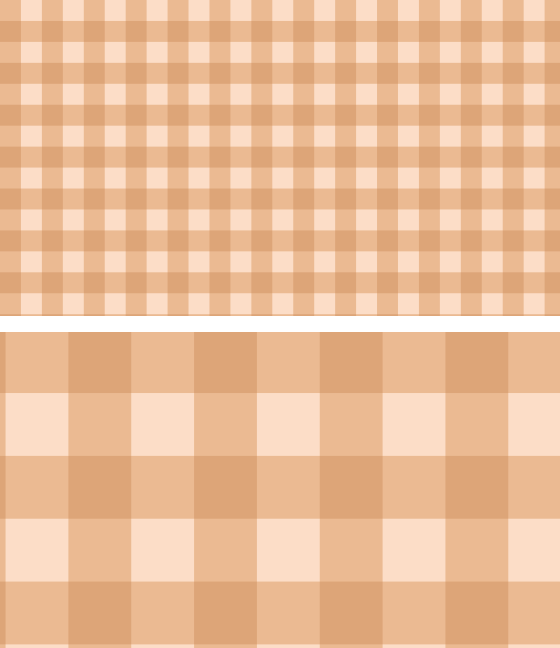
Top, the full canvas; bottom, a detail of the centre.
Reproduce this pattern procedurally as a WebGL 2 fragment shader.

```glsl
#version 300 es
precision highp float;

uniform vec2 u_resolution;
out vec4 fragColor;

const float REPEATS_DOWN = 7.543;              // checks per canvas height
const float BAND_WIDTH = 0.5;                  // share of one repeat
const vec2 BAND_CENTER = vec2(0.25, 0.75);     // from the left and top edges
const vec3 CREAM = vec3(0.988, 0.867, 0.780);
const vec3 PEACH = vec3(0.920, 0.730, 0.573);
const vec3 CARAMEL = vec3(0.868, 0.646, 0.470);

// Antialiased coverage of the vertical (x) and horizontal (y) bands
vec2 bandCoverage(vec2 cell, float pixel) {
    vec2 offset = abs(fract(cell - BAND_CENTER + 0.5) - 0.5);
    vec2 edgeDistance = offset - 0.5 * BAND_WIDTH;
    return clamp(0.5 - edgeDistance / pixel, 0.0, 1.0);
}

void main() {
    // Square cells counted from the upper left corner
    vec2 fromTopLeft = vec2(gl_FragCoord.x, u_resolution.y - gl_FragCoord.y);
    float pixel = REPEATS_DOWN / u_resolution.y;
    vec2 band = bandCoverage(fromTopLeft * pixel, pixel);

    // Single bands are peach, crossings are caramel
    vec3 openRow = mix(CREAM, PEACH, band.x);
    vec3 bandRow = mix(PEACH, CARAMEL, band.x);
    fragColor = vec4(mix(openRow, bandRow, band.y), 1.0);
}
```
